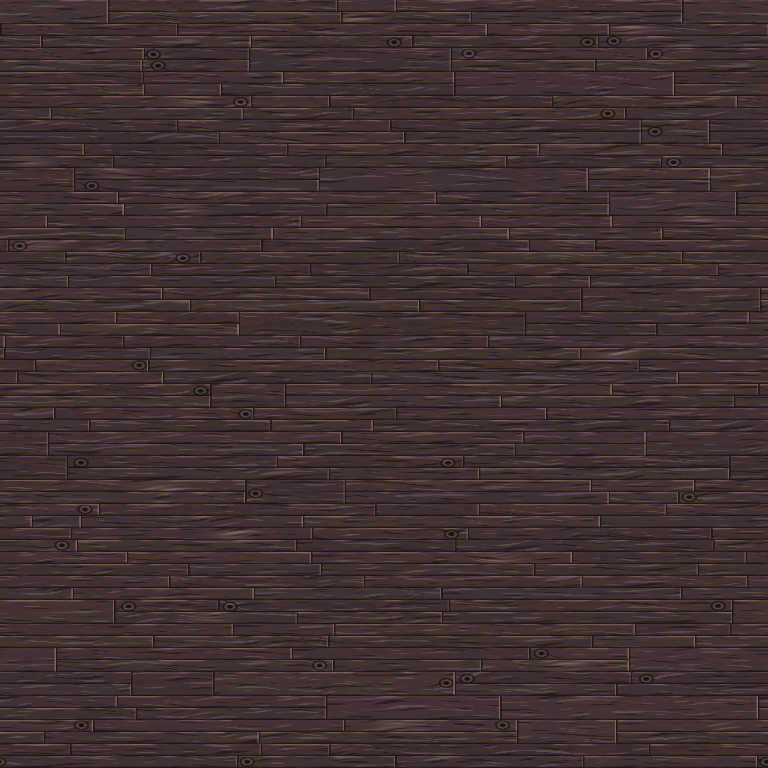
This texture is drawn by a three.js fragment shader. Its source:

```glsl
// Dark stained wood laid in 64 thin courses, about four staggered planks to a course.
// Courses are paired so that some planks span two; each plank gets its own fine
// layered-sine grain, stain, hairline worn edges and, now and then, a knot.

varying vec2 vUv;

const float COURSES = 64.0;
const float PLANKS = 4.0;                  // planks along one course
const float PLANK_UNIT = COURSES / PLANKS; // mean plank length in course heights

const vec3 PLUM = vec3(0.245, 0.183, 0.213);
const vec3 BROWN = vec3(0.262, 0.202, 0.172);
const vec3 MAUVE = vec3(0.36, 0.28, 0.33);
const vec3 ASH = vec3(0.36, 0.325, 0.305);
const vec3 SEAM = vec3(0.1, 0.073, 0.064);
const vec3 WORN = vec3(0.58, 0.47, 0.42);

float hash(vec2 p) {
  return fract(sin(dot(p, vec2(127.1, 311.7))) * 43758.55);
}

// 1 at a border, fading to 0 inside the plank
float edgeBand(float dist, float inner, float outer) {
  return 1.0 - smoothstep(inner, outer, dist);
}

bool isTall(float pair, float seg) {
  return hash(vec2(mod(seg, PLANKS) + 3.0, pair + 17.0)) < 0.2;
}

// Joint at the start of a segment; both courses share it beside a tall plank
float jointX(float course, float pair, float seg) {
  bool shared = isTall(pair, seg) || isTall(pair, seg - 1.0);
  float key = shared ? pair + 200.0 : course;
  return seg + 0.82 * hash(vec2(mod(seg, PLANKS) + 11.0, key));
}

// Irregular drift along the plank, roughly -1 to 1
float drift(float x, float seed) {
  return 0.4 * sin(x * 0.63 + seed * 31.0)
       + 0.35 * sin(x * 1.57 + seed * 73.0)
       + 0.25 * sin(x * 3.9 + seed * 117.0);
}

// Long fibres: sines across the plank, bent a little more at each layer
float grain(vec2 q, float seed) {
  float sum = 0.0;
  float amp = 0.38;
  float freq = 5.6;
  for (int i = 0; i < 5; i++) {
    float k = float(i);
    float phase = 6.283 * hash(vec2(seed * 91.0, k + 5.0));
    q.y += 0.08 * sin(q.x * (0.25 + 0.17 * k) + phase + q.y * 1.4);
    float fade = 0.75 + 0.5 * sin(q.x * (0.7 + 0.3 * k) + phase * 5.0 + q.y * 3.0);
    sum += amp * fade * sin(q.y * freq + phase * 3.0 + 1.2 * sin(q.x * 0.5 + phase));
    freq *= 1.46;
    amp *= 1.03;
  }
  return sum;
}

void main() {
  // Locate the plank
  float course = floor(vUv.y * COURSES);
  float pair = floor(course * 0.5);
  float x = fract(vUv.x + hash(vec2(pair, 41.0))) * PLANKS;
  float seg = floor(x);
  if (x < jointX(course, pair, seg)) seg -= 1.0;
  float left = jointX(course, pair, seg);
  float right = jointX(course, pair, seg + 1.0);

  // Plank coordinates in course heights
  bool tall = isTall(pair, seg);
  float height = tall ? 2.0 : 1.0;
  float len = (right - left) * PLANK_UNIT;
  vec2 q = vec2((x - left) * PLANK_UNIT, fract(vUv.y * COURSES / height) * height);
  vec2 id = vec2(mod(seg, PLANKS) + 1.0, tall ? pair + 100.0 : course);
  float seed = hash(id);
  float shade = hash(id + 23.7);

  // One possible knot near an end, pushing the fibres aside
  float hasKnot = step(0.8, hash(id + 7.3));
  float inset = 0.6 + 1.0 * hash(id + 9.1);
  float knotX = seed < 0.5 ? inset : len - inset;
  vec2 toKnot = q - vec2(knotX, height * mix(0.42, 0.58, shade));
  float eye = length(toKnot * vec2(1.1, 1.7));
  vec2 fibre = q;
  fibre.y += hasKnot * 0.3 * sign(toKnot.y) * exp(-eye * eye);

  // Stain in mingled streaks, then sharp dark and light fibres
  float g = grain(fibre, seed);
  float slow = drift(q.x, seed);
  float streak = sin(fibre.y * 9.0 + seed * 40.0 + slow * 2.5);
  float warm = smoothstep(-0.15, 0.4, 0.35 * slow + 0.5 * streak + 0.6 * seed - 0.36);
  vec3 color = mix(PLUM, BROWN, warm) * mix(0.96, 1.04, shade);
  color = mix(color, SEAM, 0.62 * smoothstep(0.5, 1.15, -g));
  color = mix(color, mix(MAUVE, ASH, warm), 0.85 * smoothstep(0.5, 1.0, g + 0.12 * slow));

  // Rare rubbed streaks
  float rub = (q.x - len * hash(id + 5.9)) / 1.7;
  float rubbed = step(0.94, hash(id + 13.1)) * exp(-rub * rub);
  color = mix(color, WORN, rubbed * clamp(0.22 + 0.25 * g, 0.0, 0.6));

  // Knot: dark eye inside a thin pale ring and a thin dark one
  color = mix(color, ASH, hasKnot * 0.5 * edgeBand(abs(eye - 0.4), 0.03, 0.13));
  color = mix(color, SEAM, hasKnot * 0.7 * edgeBand(abs(eye - 0.62), 0.04, 0.15));
  color = mix(color, SEAM * 0.7, hasKnot * 0.85 * edgeBand(eye, 0.16, 0.32));

  // Hairline worn top and right edges, broken along the plank
  float wear = smoothstep(0.0, 0.7, drift(q.x * 0.6, shade) + 0.9 * seed - 0.4);
  float topEdge = edgeBand(height - q.y, 0.06, 0.17) * mix(0.06, 0.55, wear);
  float endEdge = edgeBand(len - q.x, 0.06, 0.17) * mix(0.15, 0.75, shade);
  color = mix(color, WORN, max(topEdge, endEdge));

  // Dark hairline seams at bottom and left, of uneven depth
  float depth = 0.72 + 0.2 * drift(q.x, shade + 0.3);
  float seam = max(edgeBand(q.y, 0.06, 0.17) * depth, edgeBand(q.x, 0.06, 0.17) * 0.75);
  color = mix(color, SEAM * 0.9, seam);

  gl_FragColor = vec4(color, 1.0);
}
```
